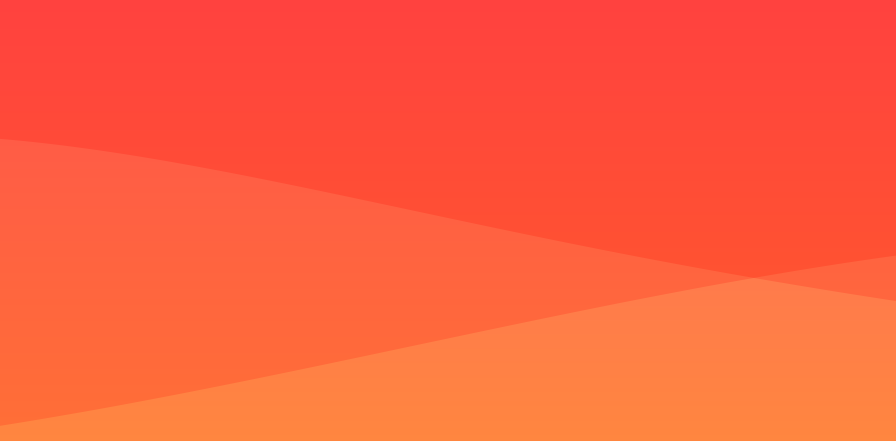
Reproduce this background procedurally as a Shadertoy shader.

```glsl
// Antialiased coverage of the area below a given height
float below(float height, float y) {
    return clamp((height - y) * iResolution.y + 0.5, 0.0, 1.0);
}

// Gently bent line falling to the right
float fallingWave(float x) {
    return 0.69 - 0.362 * x + x * (1.0 - x) * (0.195 + x * (0.21 * x - 0.46));
}

// Gently bent line rising to the right
float risingWave(float x) {
    return 0.0495 + 0.38 * x + x * (1.0 - x) * (0.17 * x - 0.065);
}

void mainImage(out vec4 fragColor, in vec2 fragCoord) {
    vec2 uv = fragCoord / iResolution.xy;

    // Vertical gradients: plain ground, one veil, two veils
    vec3 ground = mix(vec3(1.0, 0.362, 0.16), vec3(1.0, 0.258, 0.247), uv.y);
    vec3 singleVeil = mix(vec3(1.0, 0.437, 0.21), vec3(1.0, 0.327, 0.304), uv.y);
    vec3 doubleVeil = mix(vec3(1.0, 0.527, 0.247), vec3(1.0, 0.405, 0.379), uv.y);

    // Overlapping waves
    float falling = below(fallingWave(uv.x), uv.y);
    float rising = below(risingWave(uv.x), uv.y);
    vec3 color = mix(ground, singleVeil, max(falling, rising));
    color = mix(color, doubleVeil, min(falling, rising));

    // White strip along the bottom
    color = mix(color, vec3(1.0), below(0.0156, uv.y));

    fragColor = vec4(color, 1.0);
}
```
